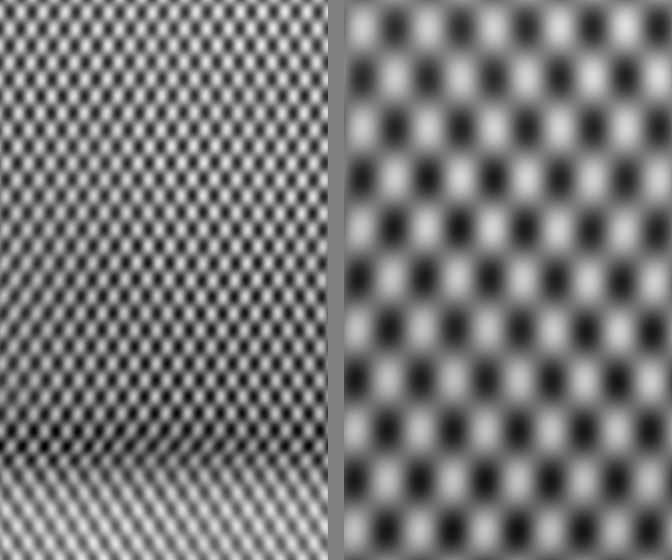
Left, the full canvas; right, a detail of the centre.
Write a Shadertoy shader that draws this pattern.

```glsl
// Soft grey lattice of dark and light ovals made by two crossed waves, with a smeared fault near the bottom.

const float TAU = 6.2831853;

float hash(vec2 cell) {
    vec3 q = fract(vec3(cell.xyx) * 0.1031);
    q += dot(q, q.yzx + 33.33);
    return fract((q.x + q.y) * q.z);
}

// Smooth value noise, centred on zero
float noise(vec2 p) {
    vec2 i = floor(p), f = fract(p);
    f = f * f * (3.0 - 2.0 * f);
    float low = mix(hash(i), hash(i + vec2(1, 0)), f.x);
    float high = mix(hash(i + vec2(0, 1)), hash(i + vec2(1, 1)), f.x);
    return 2.0 * mix(low, high, f.y) - 1.0;
}

// Bell curve around a centre
float bump(float x, float centre, float width) {
    float t = (x - centre) / width;
    return exp(-t * t);
}

// Mean brightness at a depth below the top edge
float background(float depth) {
    float shade = 0.53 - 0.12 * smoothstep(0.05, 0.74, depth);
    shade -= 0.07 * bump(depth, 0.79, 0.045);
    return shade + 0.21 * smoothstep(0.79, 0.93, depth);
}

void mainImage(out vec4 fragColor, in vec2 fragCoord) {
    vec2 p = fragCoord / iResolution.y;
    float depth = 1.0 - p.y;
    float below = smoothstep(0.78, 0.85, depth);
    float fault = bump(depth, 0.80, 0.04);

    // Lattice coordinates, leaning slightly left with depth
    float column = 25.5 * (p.x - 0.018 + 0.022 * (depth - 0.022));
    float row = 16.73 * (depth - 0.022);
    column += 0.035 * noise(p * 9.0) + 0.10 * fault * noise(p * 14.0 + 5.0);
    row += 0.03 * noise(p * 8.0 + 20.0);

    // Strength of the rising and falling diagonal waves
    float leftFade = bump(depth, 0.53, 0.15) * (1.0 - smoothstep(0.0, 0.28, p.x));
    float cornerFade = bump(depth, 0.71, 0.05) * (1.0 - smoothstep(0.0, 0.12, p.x));
    float rising = 0.17 - 0.09 * below - 0.06 * cornerFade;
    float falling = 0.17 - 0.08 * leftFade - 0.06 * cornerFade;
    falling -= 0.09 * fault * bump(p.x, 0.32, 0.16);
    rising *= 1.0 + 0.14 * noise(p * 11.0 + 40.0);
    falling *= 1.0 + 0.14 * noise(p * 11.0 + 60.0);

    // Dark ovals form where both crests meet; the rising wave slips at the fault
    float waves = rising * cos(TAU * (column + row + 0.3 * below))
                + falling * cos(TAU * (column - row));
    float grey = background(depth) - waves + 0.025 * noise(p * 6.0 + 80.0);

    fragColor = vec4(vec3(clamp(grey, 0.02, 0.95)), 1.0);
}
```
